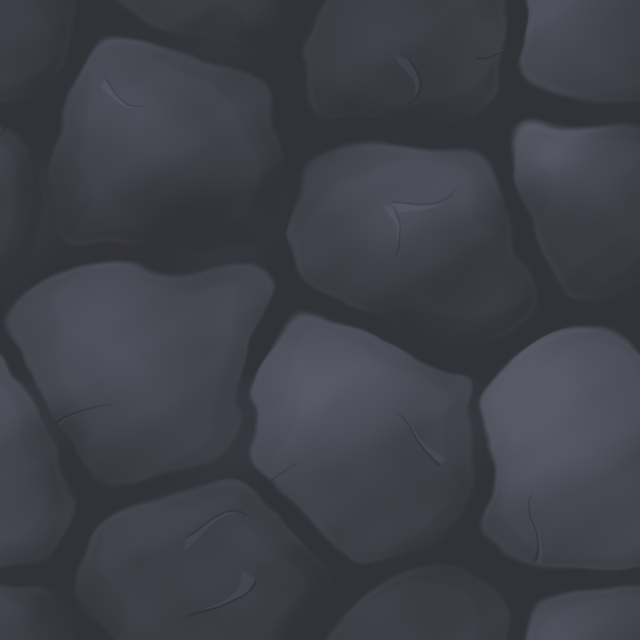
Give the GLSL for this texture, as a Shadertoy shader.

```glsl
const float TAU = 6.2831853;
const vec2 GRID = vec2(3.0, 3.0);
const vec2 GRID_SHIFT = vec2(0.17, 0.16);
const vec3 SHADOW = vec3(0.193, 0.194, 0.219);
const vec3 HIGHLIGHT = vec3(0.342, 0.348, 0.398);

// Hash of a cell, wrapped to the grid; the half step keeps the wrap exact
vec2 hash2(vec2 cell, float seed) {
    vec2 c = floor(mod(cell + 0.5, GRID)) + seed;
    vec3 q = fract(c.xyx * vec3(0.1031, 0.1030, 0.0973));
    q += dot(q, q.yzx + 33.33);
    return fract((q.xx + q.yz) * q.zy);
}

// Layered sines; a whole frequency keeps them periodic
float waves(vec2 p, float frequency, float phase) {
    vec2 a = TAU * frequency * fract(p) + phase;
    return 0.5 * (sin(a.x + 1.5 * sin(a.y + phase))
                + sin(a.y + 1.3 * sin(a.x - a.y + 2.0 * phase)));
}

vec2 warp(vec2 p, float frequency, float amount) {
    return amount * vec2(waves(p, frequency, 1.7), waves(p, frequency, 4.1));
}

vec2 stoneCenter(vec2 cell) {
    return (cell + 0.5 + 0.66 * (hash2(cell, 7.0) - 0.5)) / GRID;
}

vec2 nearestStone(vec2 p) {
    vec2 base = floor(p * GRID), nearest = base;
    float best = 10.0;
    for (int y = -2; y <= 2; y++)
    for (int x = -2; x <= 2; x++) {
        vec2 cell = base + vec2(x, y);
        float d = distance(p, stoneCenter(cell));
        if (d < best) { best = d; nearest = cell; }
    }
    return nearest;
}

// Distance to the cell border, with a smooth minimum to round the corners
float borderDistance(vec2 p, vec2 stone, float sharpness) {
    vec2 center = stoneCenter(stone);
    float sum = 0.0;
    for (int y = -2; y <= 2; y++)
    for (int x = -2; x <= 2; x++) {
        if (x == 0 && y == 0) continue;
        vec2 other = stoneCenter(stone + vec2(x, y));
        float d = dot(0.5 * (center + other) - p, normalize(other - center));
        sum += exp(-sharpness * d);
    }
    return -log(sum) / sharpness;
}

// Thin dark crack that opens into a pale chipped facet
float crack(vec2 local, vec2 shape, vec2 place, float side) {
    float angle = TAU * shape.x, c = cos(angle), s = sin(angle);
    vec2 start = side * (0.02 + 0.07 * place);
    vec2 q = mat2(c, -s, s, c) * (local - start);
    float t = clamp(q.x / mix(0.08, 0.15, shape.y), 0.0, 1.0);
    float y = q.y - 0.022 * sin(3.5 * t + TAU * place.x);
    float along = smoothstep(0.0, 0.2, t) * (1.0 - smoothstep(0.92, 1.0, t));
    float line = 1.0 - smoothstep(0.0008, 0.0038, abs(y));
    float width = 0.030 * t * t * mix(0.2, 1.0, place.y);
    float facet = smoothstep(0.0, 0.002, y) * (1.0 - smoothstep(width, width + 0.003, y));
    return along * (0.20 * facet - 0.23 * line);
}

// Painted light on one stone: slope, soft glow or hollow, own tone and blotches
float stoneLight(vec2 p, vec2 local, vec2 stone, float inset) {
    vec2 tone = hash2(stone, 23.0);
    vec2 glowOffset = local - vec2(-0.06, 0.065) - 0.07 * (tone.yx - 0.5);
    float light = 0.36 + 1.0 * dot(local, normalize(vec2(-0.5, 0.85)));
    light += mix(0.05, 0.52, tone.y) * exp(-dot(glowOffset, glowOffset) / 0.014);
    light += 0.34 * (tone.x - 0.5);
    light += 0.13 * waves(p, 2.0, 0.6) + 0.05 * waves(p, 5.0, 2.9);
    light += 0.015 * waves(p, 9.0, 1.3);
    light -= 0.09 * (1.0 - smoothstep(0.0, 0.06, inset));

    // Broken pale rim and a worn ledge inside the edge
    float rim = 0.06 + 0.05 * waves(p, 3.0, 0.4);
    light += rim * exp(-pow((inset - 0.010) / 0.005, 2.0));
    float ledge = inset - 0.030 - 0.026 * waves(p, 3.0, 3.3);
    light += 0.05 * smoothstep(-0.002, 0.003, ledge) * (1.0 - smoothstep(0.003, 0.06, ledge));

    for (int i = 0; i < 2; i++) {
        float seed = 41.0 + 13.0 * float(i), side = 1.0 - 2.0 * float(i);
        float present = step(0.3, hash2(stone, seed + 5.0).x);
        light += present * crack(local, hash2(stone, seed), hash2(stone, seed + 3.0), side);
    }
    return clamp(light, 0.05, 1.0);
}

void mainImage(out vec4 fragColor, in vec2 fragCoord) {
    vec2 uv = fragCoord / iResolution.xy;

    // Irregular stone outlines; the shift puts stones, not joints, on the edges
    vec2 p = uv + warp(uv, 2.0, 0.016) + warp(uv, 5.0, 0.006) + warp(uv, 11.0, 0.0018);
    p += GRID_SHIFT;
    vec2 stone = nearestStone(p);
    float border = borderDistance(p, stone, 62.0);

    // Joints vary in width, softness and depth
    float jointWidth = 0.011 + 0.007 * waves(uv, 3.0, 5.2);
    float softness = 0.010 + 0.006 * waves(uv, 4.0, 0.9);
    float jointLight = 0.02 + 0.14 * max(0.0, waves(uv, 3.0, 2.3));
    float inset = border - jointWidth;
    float mask = smoothstep(0.0, softness, inset);

    float light = stoneLight(p, p - stoneCenter(stone), stone, inset);
    fragColor = vec4(mix(SHADOW, HIGHLIGHT, mix(jointLight, light, mask)), 1.0);
}
```
